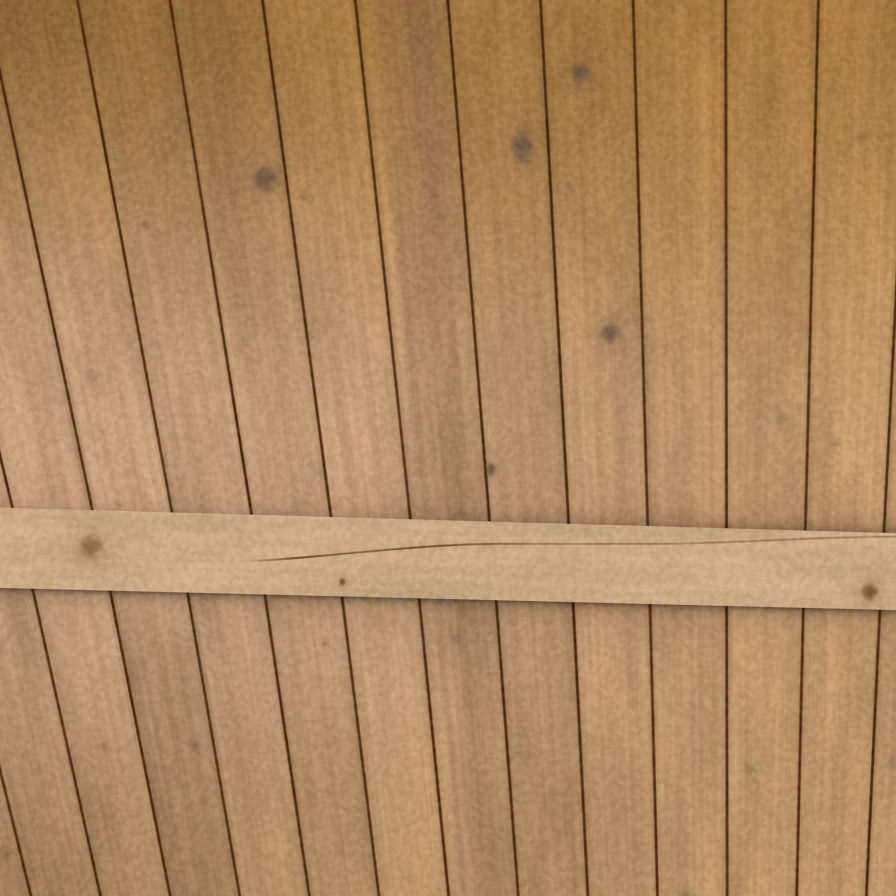
This texture is drawn by a WebGL 2 fragment shader. Its source:

```glsl
#version 300 es
precision highp float;
// Wooden ceiling: fanned planks with dark seams and knots, crossed by a pale beam.

uniform vec2 u_resolution;
out vec4 fragColor;

const vec3 ROSY_WOOD = vec3(0.775, 0.62, 0.48);
const vec3 TAN_WOOD = vec3(0.74, 0.58, 0.41);
const vec3 AMBER_WOOD = vec3(0.66, 0.48, 0.265);
const vec3 BEAM_WOOD = vec3(0.785, 0.66, 0.515);
const vec3 SEAM_COLOR = vec3(0.27, 0.155, 0.04);
const vec3 KNOT_COLOR = vec3(0.40, 0.32, 0.26);
const vec3 BEAM_KNOT = vec3(0.42, 0.27, 0.11);
const vec3 GREY_STAIN = vec3(0.54, 0.42, 0.31);

float hash(vec2 p) {
    vec3 q = fract(vec3(p.xyx) * 0.1031);
    q += dot(q, q.yzx + 33.33);
    return fract((q.x + q.y) * q.z);
}

float noise(vec2 p) {
    vec2 i = floor(p), f = fract(p);
    f = f * f * (3.0 - 2.0 * f);
    return mix(mix(hash(i), hash(i + vec2(1, 0)), f.x),
               mix(hash(i + vec2(0, 1)), hash(i + vec2(1, 1)), f.x), f.y);
}

// Layered noise centred on zero
float fbm(vec2 p) {
    float sum = -0.47, amp = 0.5;
    for (int i = 0; i < 4; i++) {
        sum += amp * noise(p);
        p = p * 2.03 + 17.1;
        amp *= 0.5;
    }
    return sum;
}

float band(float x, float center, float width) {
    float d = (x - center) / width;
    return exp(-d * d);
}

// Soft elliptical mark with a darker core
float knot(vec2 offset, vec2 radius) {
    float d = length(offset / radius) + 0.25 * (noise(offset * 120.0 + 50.0) - 0.5);
    return 0.65 * (1.0 - smoothstep(0.2, 1.0, d)) + 0.25 * exp(-0.6 * d * d);
}

float line(float dist, float halfWidth, float soft) {
    return 1.0 - smoothstep(halfWidth - soft, halfWidth + soft, abs(dist));
}

// Small knots, at most one in each cell along a plank
float scatteredKnots(float across, float v, float plank, float pitch) {
    float rows = 6.0, mask = 0.0;
    for (int i = -1; i <= 1; i++) {
        vec2 cell = vec2(plank + 40.0, floor(v * rows) + float(i) + 9.0);
        vec2 spot = vec2(0.2 + 0.6 * hash(cell), hash(cell + 31.7));
        vec2 offset = vec2((across - spot.x) * pitch, v - (cell.y - 9.0 + spot.y) / rows);
        float size = mix(0.004, 0.009, hash(cell + 71.3));
        mask += step(0.7, hash(cell + 5.9)) * knot(offset, vec2(size, size * 1.25));
    }
    return 0.4 * min(mask, 1.0);
}

vec3 planks(vec2 p, float pixel) {
    // Fan of seams, shifted slightly where the beam hides them
    float pitch = p.y > 0.38 ? 0.0772 + 0.0262 * p.y : 0.0777 + 0.0244 * p.y;
    float s = (p.x - mix(0.8115, 0.81, p.y)) / pitch;
    float plank = floor(s), across = fract(s);

    // Broad light: rosy at the centre left, amber at the top
    vec3 color = mix(ROSY_WOOD, TAN_WOOD, smoothstep(0.2, 0.95, p.x));
    color = mix(color, AMBER_WOOD, smoothstep(0.5, 1.02, p.y + 0.06 * (p.x - 0.4)));
    color = mix(color, TAN_WOOD * 0.99, 1.0 - smoothstep(0.0, 0.36, p.y));
    color *= 1.0 - 0.20 * exp(-4.5 * length(p - vec2(0.0, 1.0)));
    color *= 1.0 - 0.16 * exp(-5.0 * length(p));

    // Plank tint, stains and grain
    color *= 0.965 + 0.06 * hash(vec2(plank + 60.0, 4.0));
    float stain = step(abs(plank + 4.0), 0.1) * (band(across, 0.68, 0.34) + 0.6 * band(across, 0.22, 0.05));
    stain += step(abs(plank + 8.0), 0.1) * 0.8 * (1.0 - smoothstep(0.25, 0.36, p.y));
    color = mix(color, GREY_STAIN, 0.48 * stain * (0.6 + 0.6 * noise(vec2(s * 12.0, p.y * 5.0))));
    color *= 1.0 + 0.20 * fbm(vec2(s * 2.5, p.y * 7.0) + plank * 7.3);
    color *= 1.0 + 0.15 * fbm(vec2(s * 18.0, p.y * 3.0) + plank * 3.7);

    // Scattered knots, then the leading ones
    float marks = scatteredKnots(across, p.y, plank, pitch);
    marks = max(marks, knot(p - vec2(0.583, 0.837), vec2(0.016, 0.027)));
    marks = max(marks, knot(p - vec2(0.297, 0.802), vec2(0.020, 0.020)));
    marks = max(marks, knot(p - vec2(0.648, 0.919), vec2(0.013, 0.016)));
    marks = max(marks, knot(p - vec2(0.681, 0.629), vec2(0.013, 0.016)));
    marks = max(marks, knot(p - vec2(0.548, 0.477), vec2(0.007, 0.011)));
    color = mix(color, KNOT_COLOR, 0.85 * marks);

    // Thin seams of uneven depth
    float seamId = floor(s + 0.5), seam = (s - seamId) * pitch;
    float depth = 0.82 + 0.18 * noise(vec2(seamId * 5.3 + 80.0, p.y * 6.0));
    color *= 1.0 - 0.12 * band(seam, 0.0, 0.004);
    return mix(color, SEAM_COLOR, depth * line(seam, 0.0015, max(0.0011, pixel)));
}

vec3 beam(vec2 p, float depth, float pixel) {
    vec3 color = BEAM_WOOD * (1.0 + 0.10 * fbm(vec2(p.x * 6.0, depth * 110.0)));
    color *= 1.0 + 0.12 * fbm(vec2(p.x * 9.0, depth * 25.0) + 5.0);
    float crackY = 0.372 + 0.021 * smoothstep(0.22, 0.56, p.x) + 0.008 * smoothstep(0.72, 1.0, p.x);
    float strength = smoothstep(0.26, 0.34, p.x) * mix(0.95, 0.5, smoothstep(0.46, 0.62, p.x));
    strength *= 0.6 + 0.5 * noise(vec2(p.x * 30.0, 2.0));
    color = mix(color, BEAM_KNOT, strength * line(p.y - crackY, 0.0011, max(0.001, pixel)));
    float marks = knot(p - vec2(0.102, 0.391), vec2(0.017, 0.018)) * 0.7;
    marks = max(marks, knot(p - vec2(0.971, 0.340), vec2(0.011, 0.013)));
    marks = max(marks, knot(p - vec2(0.382, 0.351), vec2(0.005, 0.006)));
    return mix(color, BEAM_KNOT, 0.9 * marks);
}

void main() {
    vec2 p = gl_FragCoord.xy / u_resolution;
    float pixel = 0.8 / min(u_resolution.x, u_resolution.y);
    float above = p.y - (0.4336 - 0.0286 * p.x), below = 0.3438 - 0.0248 * p.x - p.y;
    // Contact shadows on the planks, then the beam over them
    vec3 color = planks(p, pixel);
    color *= 1.0 - mix(0.08, 0.30, p.x) * exp(-abs(above) / 0.010);
    color *= 1.0 - 0.42 * exp(-abs(below) / 0.005) - 0.08 * exp(-abs(below) / 0.03);
    color = mix(color, beam(p, above, pixel), 1.0 - smoothstep(-pixel, pixel, max(above, below)));
    // Fine speckle on a turned grid
    color += 0.06 * (noise(mat2(0.8, 0.6, -0.6, 0.8) * p * 230.0 + 300.0) - 0.5);
    fragColor = vec4(color, 1.0);
}
```
